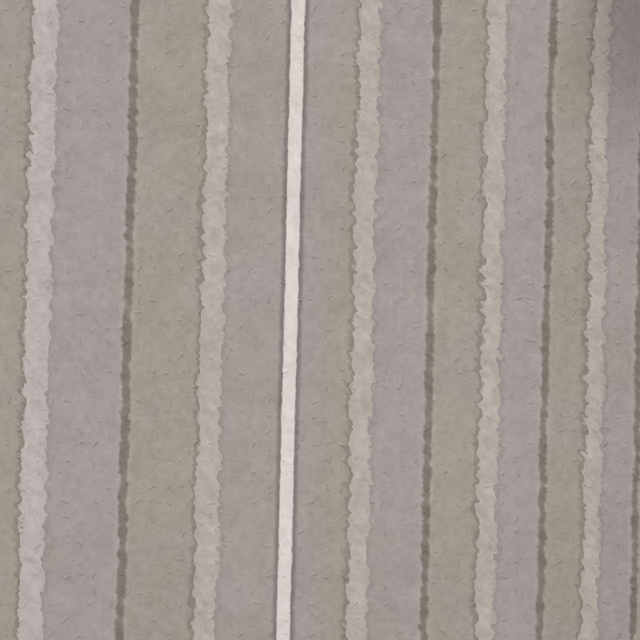
Reproduce this texture procedurally as a Shadertoy shader.

```glsl
float hash(vec2 p) {
    p = fract(p * vec2(0.1031, 0.1137));
    p += dot(p, p.yx + 33.33);
    return fract((p.x + p.y) * p.x * 17.0);
}

float noise(vec2 p) {
    vec2 i = floor(p), f = fract(p);
    f = f * f * (3.0 - 2.0 * f);
    return mix(mix(hash(i), hash(i + vec2(1, 0)), f.x),
               mix(hash(i + vec2(0, 1)), hash(i + vec2(1, 1)), f.x), f.y);
}

float fbm(vec2 p) {
    float sum = 0.0, amp = 0.5;
    for (int i = 0; i < 4; i++) {
        sum += amp * noise(p);
        p = mat2(1.6, 1.2, -1.2, 1.6) * p + 7.3;
        amp *= 0.5;
    }
    return sum / 0.9375;
}

// Stripe centres crowd together to the right and lean with height
float stripeCentre(float i, float y) {
    return 0.046 + 0.1458 * i - 0.00456 * i * i + (0.0255 - 0.0006 * i) * y;
}

// Short loose fibres: positive is a lit strand, negative its shadow
float fibres(vec2 uv, float density, float seed) {
    vec2 cell = floor(uv * density);
    vec2 p = fract(uv * density) - 0.5;
    float pick = hash(cell + seed), angle = 6.283 * hash(cell + seed + 19.0);
    p -= 0.3 * (vec2(hash(cell + seed + 41.0), hash(cell + seed + 67.0)) - 0.5);
    vec2 dir = vec2(cos(angle), sin(angle));
    float reach = 0.04 + 0.16 * hash(cell + seed + 83.0);
    float lit = length(p - dir * clamp(dot(p, dir), -reach, reach));
    vec2 q = p + vec2(-0.04, 0.10);
    float shade = length(q - dir * clamp(dot(q, dir), -reach, reach));
    return step(0.74, pick) * (0.6 * smoothstep(0.12, 0.02, lit) - smoothstep(0.14, 0.02, shade));
}

void mainImage(out vec4 fragColor, in vec2 fragCoord) {
    vec2 uv = fragCoord / iResolution.xy;
    float aa = max(1.2 / iResolution.y, 0.0016);
    vec3 warm = vec3(0.632, 0.600, 0.555), lilac = vec3(0.642, 0.607, 0.598);

    // Pile panels: lilac to the right of pale stripes, warm elsewhere
    float tint = 0.0;
    for (int k = -1; k < 10; k++) {
        float i = float(k), x = uv.x - stripeCentre(i, uv.y);
        float side = k % 2 == 0 ? 1.0 : 0.0;
        if (k == 2) side = 0.55;
        if (k == 3) side = 0.9 * smoothstep(0.09, 0.02, x);
        tint = mix(tint, side, smoothstep(-0.006, 0.006, x));
    }
    float blotch = fbm(uv * 9.0);
    vec3 col = mix(warm, lilac, clamp(tint + 1.3 * (blotch - 0.5), 0.0, 1.0));

    // Ragged edges made from fine slanted tufts
    vec2 tuft = vec2(uv.x * 75.0, uv.y * 100.0 + uv.x * 35.0);
    float fray = 0.65 * noise(tuft) + 0.35 * noise(tuft * 2.3 + 11.0) - 0.5;
    float wander = noise(vec2(uv.x * 8.0, uv.y * 14.0)) - 0.5;

    // Cut stripes: even are pale, odd are dark grooves, the fourth is bright
    for (int k = -1; k < 10; k++) {
        float i = float(k), x = uv.x - stripeCentre(i, uv.y);
        bool pale = k % 2 == 0, bright = k == 3;
        float halfWidth = pale ? 0.0190 - 0.0008 * i : bright ? 0.0105 : 0.0066 - 0.0002 * i;
        float rough = pale ? 0.016 : bright ? 0.0025 : 0.007;
        float edge = abs(x + 0.003 * wander * (bright ? 0.3 : 1.0)) - halfWidth + rough * fray;
        float cover = smoothstep(aa, -aa, edge);
        float rim = smoothstep(0.008, 0.0, abs(edge - 0.002));

        if (pale) {
            col *= 1.0 - rim * (x < 0.0 ? 0.13 : 0.05);
            vec3 tone = mix(vec3(0.720, 0.690, 0.672), vec3(0.705, 0.674, 0.635),
                            smoothstep(0.0, 2.0, i));
            col = mix(col, tone + 0.08 * fray, cover);
        } else if (bright) {
            col *= 1.0 - 0.20 * rim;
            col = mix(col, vec3(0.855, 0.815, 0.800) + 0.05 * fray, cover);
        } else {
            col += 0.035 * rim * (0.5 + fray);
            float groove = smoothstep(0.003, -0.003, edge);
            col = mix(col, vec3(0.495, 0.460, 0.425) + 0.09 * fray, 0.88 * groove);
        }
    }

    // Felted grain and loose fibres
    col += 0.050 * (fbm(uv * 95.0) - 0.5) + 0.030 * (noise(uv * 240.0) - 0.5);
    col += 0.035 * (fbm(uv * 30.0 + 5.0) - 0.5);
    col += 0.060 * fibres(uv, 44.0, 3.0) + 0.045 * fibres(uv + 0.013, 63.0, 29.0);

    // Soft shadow in the upper right and slight falloff at the base
    float corner = length((uv - vec2(1.02, 0.97)) * vec2(1.0, 0.65));
    col *= 1.0 - 0.17 * smoothstep(0.17, 0.03, corner + 0.05 * (blotch - 0.5));
    col *= 1.0 - 0.03 * smoothstep(0.75, 1.0, uv.x) - 0.02 * smoothstep(0.3, 0.0, uv.y);
    fragColor = vec4(clamp(col, 0.0, 1.0), 1.0);
}
```
